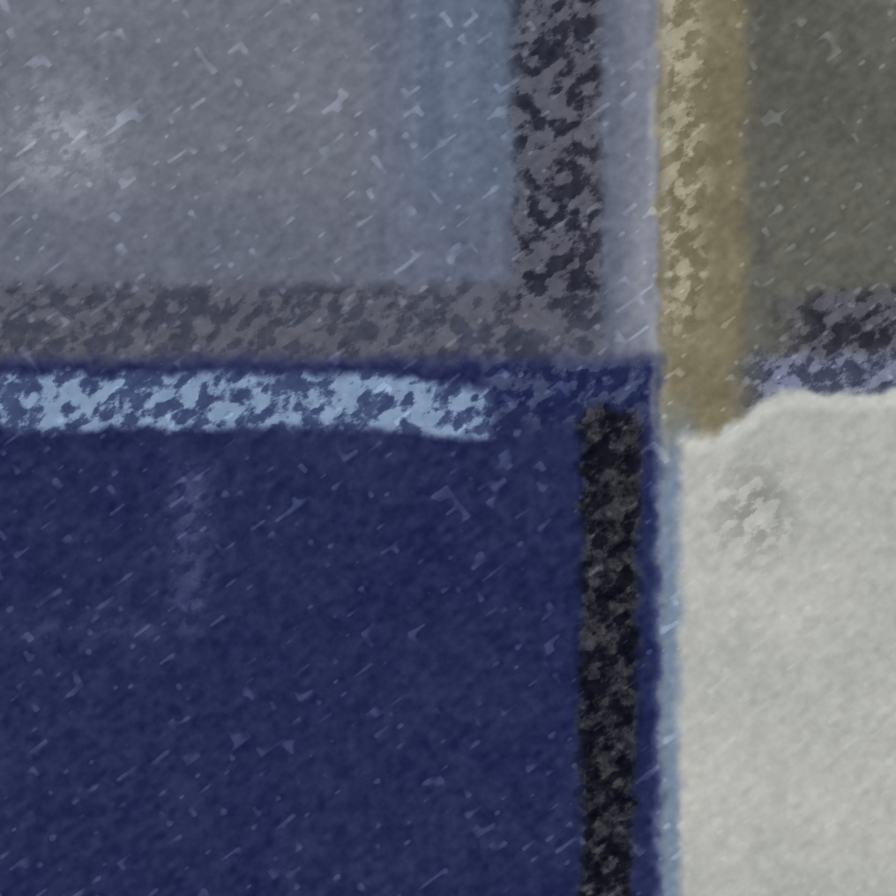
This texture is drawn by a WebGL 2 fragment shader. Its source:

```glsl
#version 300 es
precision highp float;
// Close view of a painted canvas: slate, ochre, navy and cream blocks
// separated by charcoal seams. Soft rectangles are layered with ragged
// noise edges, then broken up by dry-brush grain and raised paint flecks.
uniform vec2 u_resolution;
out vec4 outColor;

float hash(vec2 p) {
  vec3 q = fract(p.xyx * vec3(0.1031, 0.1030, 0.0973));
  q += dot(q, q.yzx + 33.33);
  return fract((q.x + q.y) * q.z);
}

float noise(vec2 p) {
  vec2 i = floor(p), f = fract(p);
  f = f * f * (3.0 - 2.0 * f);
  return mix(mix(hash(i), hash(i + vec2(1, 0)), f.x),
             mix(hash(i + vec2(0, 1)), hash(i + vec2(1, 1)), f.x), f.y);
}

float fbm(vec2 p) {
  float sum = 0.0, amp = 0.5;
  for (int i = 0; i < 4; i++) {
    sum += amp * noise(p);
    p = mat2(1.6, 1.2, -1.2, 1.6) * p + 7.3;
    amp *= 0.5;
  }
  return sum / 0.9375;
}

// Soft interval: 1 between a and b, with edge half-width s
float band(float x, float a, float b, float s) {
  return smoothstep(a - s, a + s, x) * (1.0 - smoothstep(b - s, b + s, x));
}

// Soft rectangle from lower-left lo to upper-right hi
float block(vec2 p, vec2 lo, vec2 hi, float s) {
  return band(p.x, lo.x, hi.x, s) * band(p.y, lo.y, hi.y, s);
}

float blob(vec2 p, vec2 center, vec2 radius) {
  vec2 d = (p - center) / radius;
  return exp(-dot(d, d));
}

void main() {
  vec2 uv = gl_FragCoord.xy / u_resolution;
  vec2 ragged = vec2(fbm(uv * 48.0), fbm(uv * 48.0 + 31.0)) - 0.5;
  vec2 p = uv + 0.016 * ragged;

  // Brush grain: slanted strokes, a fine tooth and coarse mottling
  vec2 slanted = mat2(0.8, -0.6, 0.6, 0.8) * uv;
  float stroke = noise(slanted * vec2(75.0, 150.0));
  float tooth = fbm(uv * 120.0 + 11.0);
  float mottle = fbm(uv * 9.0);
  float scumble = smoothstep(0.38, 0.62, fbm(slanted * vec2(62.0, 95.0) + 5.0));
  float streak = noise(uv * vec2(110.0, 7.0));

  // Slate field, upper left
  vec3 color = mix(vec3(0.40, 0.42, 0.47), vec3(0.45, 0.46, 0.51), mottle);
  color = mix(color, vec3(0.36, 0.41, 0.50), 0.7 * band(p.x, 0.43, 0.60, 0.05));
  color += 0.10 * blob(uv, vec2(0.07, 0.84), vec2(0.07, 0.06)) * (0.5 + scumble);
  color = mix(color, vec3(0.36, 0.38, 0.45), 0.5 * band(p.y, 0.60, 0.77, 0.04));
  color += 0.04 * (streak - 0.5) * band(p.x, 0.42, 0.58, 0.03);

  // Charcoal seams around the slate field
  vec3 charcoal = mix(vec3(0.15, 0.15, 0.20), vec3(0.34, 0.34, 0.39), scumble);
  vec3 seam = mix(vec3(0.25, 0.26, 0.32), vec3(0.36, 0.36, 0.41), scumble);
  color = mix(color, seam, 0.9 * block(p, vec2(-0.1, 0.60), vec2(0.60, 0.683), 0.011));
  color = mix(color, charcoal, 0.9 * block(p, vec2(0.572, 0.64), vec2(0.672, 1.1), 0.014));
  color = mix(color, seam, 0.8 * block(p, vec2(0.55, 0.60), vec2(0.69, 0.67), 0.02));

  // Pale slate strip, ochre column and olive field
  vec3 pale = mix(vec3(0.38, 0.40, 0.47), vec3(0.56, 0.57, 0.61),
                  smoothstep(0.67, 0.73, uv.x) * (0.5 + 0.5 * streak));
  color = mix(color, pale, band(p.x, 0.675, 0.74, 0.012) * smoothstep(0.57, 0.62, p.y));
  vec3 ochre = mix(vec3(0.42, 0.40, 0.32), vec3(0.51, 0.48, 0.39), fbm(uv * 30.0));
  ochre += 0.16 * scumble * band(p.x, 0.735, 0.785, 0.02) * smoothstep(0.58, 0.68, uv.y);
  color = mix(color, ochre, band(p.x, 0.733, 0.90, 0.007));
  vec3 olive = mix(vec3(0.34, 0.34, 0.32), vec3(0.41, 0.41, 0.38), mottle);
  color = mix(color, olive, smoothstep(0.815, 0.85, p.x) * smoothstep(0.56, 0.62, p.y));
  color = mix(color, charcoal, 0.85 * smoothstep(0.84, 0.92, p.x)
              * band(p.y, 0.60, 0.672 + 0.06 * (uv.x - 0.9), 0.016));
  color = mix(color, mix(vec3(0.25, 0.27, 0.35), vec3(0.47, 0.49, 0.58), scumble),
              smoothstep(0.80, 0.87, p.x) * band(p.y, 0.53, 0.605, 0.012));

  // Navy field with worn patches
  vec3 navy = mix(vec3(0.13, 0.15, 0.30), vec3(0.165, 0.19, 0.325), fbm(uv * 14.0));
  float worn = block(p, vec2(0.19, 0.31), vec2(0.235, 0.49), 0.02)
             + 0.6 * block(p, vec2(-0.1, 0.285), vec2(0.22, 0.31), 0.015);
  navy += 0.07 * worn * (0.4 + scumble);
  float navyMask = (1.0 - smoothstep(0.732, 0.745, p.x)) * (1.0 - smoothstep(0.585, 0.615, p.y));
  color = mix(color, navy, navyMask);
  color = mix(color, vec3(0.33, 0.37, 0.48), 0.6 * scumble
              * block(p, vec2(0.54, 0.525), vec2(0.73, 0.60), 0.014));

  // Sky-blue dry stroke, broken by the navy underneath
  vec3 sky = mix(vec3(0.25, 0.30, 0.44), vec3(0.53, 0.62, 0.73), scumble);
  float tail = 0.035 * smoothstep(0.42, 0.56, uv.x);
  color = mix(color, sky, 0.92 * block(p, vec2(-0.1, 0.522 - 0.4 * tail), vec2(0.55, 0.582 - 0.5 * tail), 0.008));

  // Black column and blue-lit edge
  vec3 black = mix(vec3(0.07, 0.075, 0.11), vec3(0.23, 0.23, 0.25), scumble * tooth * 1.4);
  color = mix(color, black, block(p, vec2(0.648, -0.1), vec2(0.715 - 0.02 * (0.5 - uv.y), 0.545), 0.010));
  color = mix(color, vec3(0.46, 0.53, 0.64), 0.85 * band(p.x, 0.735, 0.775, 0.010) * (1.0 - smoothstep(0.46, 0.58, p.y)));

  // Cream field with a stepped upper corner
  float creamTop = 0.515 + 0.05 * smoothstep(0.79, 0.88, uv.x);
  float cream = smoothstep(0.748, 0.768, p.x) * (1.0 - smoothstep(creamTop - 0.008, creamTop + 0.008, p.y));
  vec3 creamColor = mix(vec3(0.65, 0.66, 0.64), vec3(0.74, 0.74, 0.72), mottle);
  creamColor -= 0.14 * scumble * blob(uv, vec2(0.84, 0.43), vec2(0.045, 0.05));
  creamColor += 0.06 * band(uv.y, creamTop - 0.022, creamTop, 0.008);
  color = mix(color, creamColor, cream);
  color = mix(color, vec3(0.66, 0.66, 0.64), 0.55 * streak * block(p, vec2(0.728, 0.48), vec2(0.748, 1.1), 0.006));

  // Surface relief and scattered pale flecks
  color += 0.075 * (tooth - 0.5) + 0.045 * (stroke - 0.5);
  float fleck = smoothstep(0.80, 0.97, noise(slanted * vec2(70.0, 120.0) + 40.0));
  color += fleck * vec3(0.09, 0.10, 0.11) * (1.0 - 0.7 * cream);
  outColor = vec4(clamp(color, 0.0, 1.0), 1.0);
}
```
